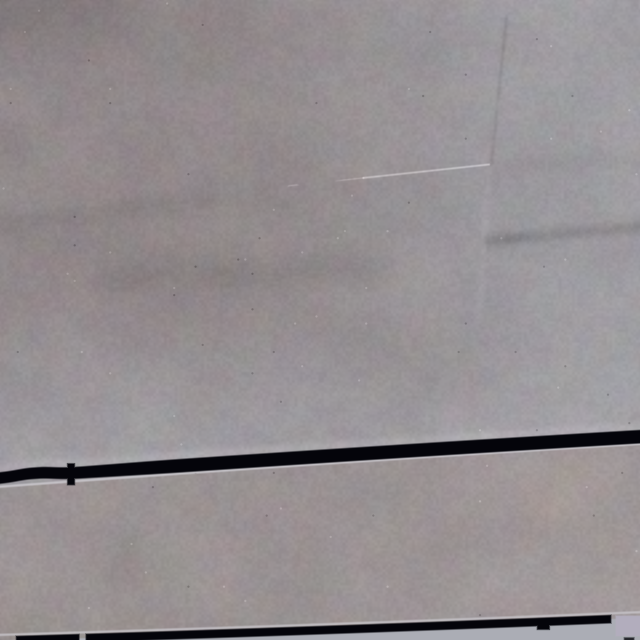
Write a WebGL 1 fragment shader that draws this texture.

```glsl
precision highp float;
// Weathered plaster wall with two dark cables, pale ledges, faint seams and a scratch.
uniform vec2 u_resolution;

#define CABLE_INK vec3(0.015, 0.016, 0.04)
#define LEDGE_LIGHT vec3(0.79, 0.78, 0.80)
#define WARM_GREY vec3(0.565, 0.533, 0.540)
#define COOL_GREY vec3(0.640, 0.640, 0.662)
#define STRIP_GREY vec3(0.602, 0.572, 0.575)
#define GRAIN 0.050
#define MOTTLE 0.050
#define TINT 0.022
#define CABLE_RADIUS 0.0105
#define SPECK_DENSITY 0.012

float hash(vec2 p) {
  vec3 q = fract(p.xyx * vec3(0.1031, 0.1030, 0.0973));
  q += dot(q, q.yzx + 33.33);
  return fract((q.x + q.y) * q.z);
}

float noise(vec2 p) {
  vec2 i = floor(p), f = fract(p);
  f = f * f * (3.0 - 2.0 * f);
  return mix(mix(hash(i), hash(i + vec2(1, 0)), f.x),
             mix(hash(i + vec2(0, 1)), hash(i + vec2(1, 1)), f.x), f.y);
}

float fbm(vec2 p) {
  float sum = 0.0, amp = 0.5;
  for (int i = 0; i < 5; i++) {
    sum += amp * noise(p);
    p = mat2(1.6, 1.2, -1.2, 1.6) * p + 7.3;
    amp *= 0.5;
  }
  return sum;
}

float segment(vec2 p, vec2 a, vec2 b) {
  vec2 d = b - a;
  return length(p - a - d * clamp(dot(p - a, d) / dot(d, d), 0.0, 1.0));
}

float box(vec2 p, vec2 center, vec2 halfSize) {
  vec2 d = abs(p - center) - halfSize;
  return length(max(d, 0.0)) + min(max(d.x, d.y), 0.0);
}

float fill(float d) {
  float aa = 0.8 / min(u_resolution.x, u_resolution.y) + 0.0006;
  return 1.0 - smoothstep(-aa, aa, d);
}

float smear(vec2 p, vec2 a, vec2 b, float width) {
  float d = segment(p, a, b) / width;
  return exp(-d * d);
}

vec3 wall(vec2 p) {
  // Broad light: cool from the right and along the foot of the wall
  float cool = 0.75 * smoothstep(0.42, 1.0, p.x + 0.12 * p.y);
  cool = max(cool, 0.68 * smoothstep(0.58, 0.28, p.y));
  vec3 c = mix(WARM_GREY, COOL_GREY, cool);
  c += 0.025 * smear(p, vec2(0.72, 0.35), vec2(1.0, 0.38), 0.07);
  c -= 0.055 * smear(p, vec2(0.0, 0.97), vec2(0.15, 1.01), 0.07);
  // Stains and horizontal smudges
  float wear = 0.5 + fbm(p * vec2(14.0, 30.0));
  c -= wear * 0.025 * smear(p, vec2(0.0, 0.65), vec2(0.33, 0.69), 0.018);
  c -= wear * 0.030 * smear(p, vec2(0.17, 0.565), vec2(0.58, 0.58), 0.026);
  c -= wear * 0.070 * smear(p, vec2(0.765, 0.624), vec2(1.02, 0.647), 0.010);
  c -= wear * 0.020 * smear(p, vec2(0.78, 0.74), vec2(1.0, 0.75), 0.016);
  // Upright seam, fading towards its foot
  float seam = smear(p, vec2(0.791, 0.97), vec2(0.768, 0.745), 0.0035);
  float foot = smear(p, vec2(0.763, 0.72), vec2(0.748, 0.50), 0.006);
  c += -0.045 * wear * seam + 0.018 * wear * foot;
  // Pale scratch, broken along its left half
  float broken = smoothstep(0.35, 0.6, noise(p * 70.0));
  c += 0.17 * fill(segment(p, vec2(0.568, 0.722), vec2(0.764, 0.743)) - 0.0014);
  c += 0.10 * broken * fill(segment(p, vec2(0.435, 0.708), vec2(0.568, 0.722)) - 0.001);
  return c;
}

void main() {
  vec2 p = gl_FragCoord.xy / u_resolution;
  float cableY = 0.2528 + 0.0649 * p.x + 0.004 * smear(p.xx, vec2(0.05), vec2(0.06), 0.045);
  cableY += 0.006 * p.x * (1.0 - p.x);
  float ledgeY = 0.2395 + 0.0668 * p.x + 0.008 * p.x * (1.0 - p.x);
  float lowY = -0.001 + 0.0355 * p.x - 0.006 * p.x * (1.0 - p.x);

  // Wall above, warm strip below
  vec3 strip = STRIP_GREY + 0.025 * smoothstep(0.5, 1.0, p.x);
  strip += vec3(0.015, 0.012, -0.012) * smear(p, vec2(0.86, 0.20), vec2(0.88, 0.24), 0.04);
  strip -= 0.025 * smear(p, vec2(0.19, 0.10), vec2(0.20, 0.16), 0.025);
  vec3 color = mix(wall(p), strip, fill(p.y - ledgeY));

  // Plaster mottling, colour tint, grain and specks
  color += MOTTLE * (fbm(p * vec2(9.0, 13.0)) - 0.48);
  color += TINT * (vec3(noise(p * 34.0), noise(p * 34.0 + 41.0), noise(p * 34.0 + 83.0)) - 0.5);
  color += GRAIN * (0.6 * noise(p * 240.0) + 0.4 * noise(p * 130.0) - 0.5);
  vec2 cell = floor(p * 90.0), spot = fract(p * 90.0) - 0.5;
  float speck = step(1.0 - SPECK_DENSITY, hash(cell + 19.0)) * smoothstep(0.25, 0.05, length(spot));
  color += speck * (hash(cell + 57.0) > 0.5 ? 0.09 : -0.12);

  // Ledge and upper cable with its clip
  color = mix(color, LEDGE_LIGHT, 0.85 * fill(abs(p.y - ledgeY) - 0.0018));
  color += 0.05 * smoothstep(0.016, 0.0, abs(p.y - cableY - 0.014));
  float radius = CABLE_RADIUS * mix(0.86, 1.0, smoothstep(0.05, 0.3, p.x));
  float cable = min(abs(p.y - cableY) - radius, box(p, vec2(0.111, 0.259), vec2(0.006, 0.017)));
  color = mix(color, CABLE_INK, fill(cable));

  // Pale underside, lower ledge and lower cable
  color = mix(color, vec3(0.67, 0.68, 0.71), fill(p.y - lowY));
  color = mix(color, LEDGE_LIGHT, 0.75 * fill(abs(p.y - lowY - 0.009) - 0.0018));
  float low = max(abs(p.y - lowY) - 0.0065, p.x - 0.955);
  low = max(low, 0.025 - p.x);
  low = max(low, 0.005 - abs(p.x - 0.129));
  low = min(low, box(p, vec2(0.849, 0.025), vec2(0.010, 0.009)));
  color = mix(color, CABLE_INK, fill(low));

  // Bracket in the lower right corner
  color = mix(color, vec3(0.70, 0.68, 0.74), fill(box(p, vec2(0.982, 0.022), vec2(0.020, 0.016))));
  color = mix(color, CABLE_INK, 0.8 * fill(box(p, vec2(0.983, 0.001), vec2(0.008, 0.003))));
  gl_FragColor = vec4(clamp(color, 0.0, 1.0), 1.0);
}
```
